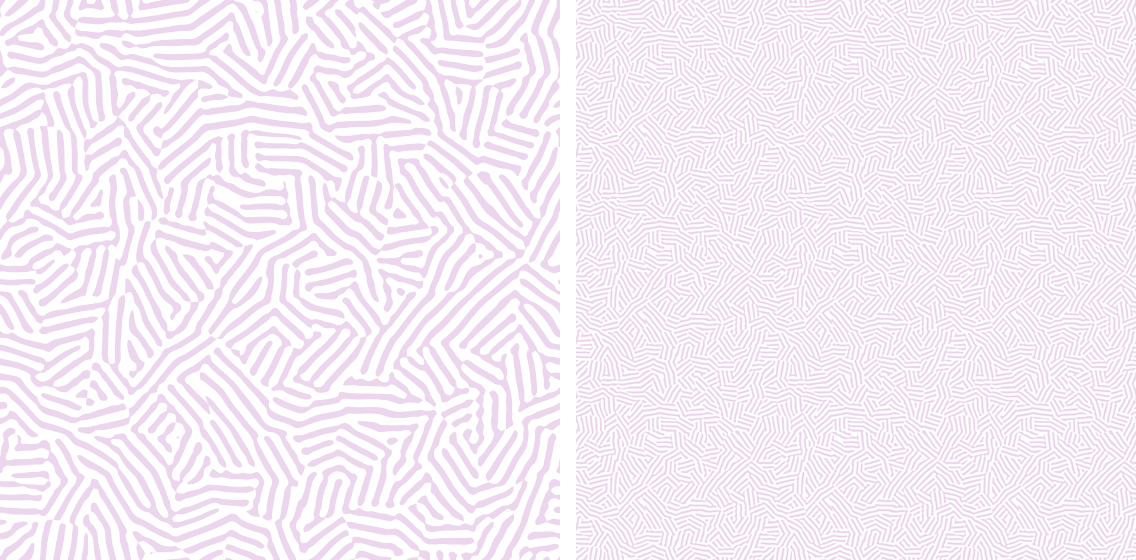
Left, the tile; right, the same tile 3 across and 3 down.
Write a Shadertoy shader that draws this pattern.

```glsl
// Seamless labyrinth of short rounded bars and bent stripes, lilac on white.
// Scattered seeds each spread a plane wave in a random direction; a ring-shaped
// band-pass (local support, wider inhibition) joins and rounds the strokes.

const float PI = 3.14159;
const float SEEDS = 13.0;       // seed cells along each side
const float STRIPES = 41.0;     // stripe periods along each side
const vec3 WHITE = vec3(1.0);
const vec3 LILAC = vec3(0.925, 0.84, 0.93);

// Three random values in 0..1 for a wrapped lattice cell
vec3 hash3(vec2 cell, float period, uint salt) {
    uvec3 v = uvec3(uvec2(mod(cell, period)), salt) * 1664525u + 1013904223u;
    for (int i = 0; i < 2; i++) {
        v.x += v.y * v.z;
        v.y += v.z * v.x;
        v.z += v.x * v.y;
        v ^= v >> 16u;
    }
    return vec3(v >> 8u) * exp2(-24.0);
}

float cornerSlope(vec2 cell, vec2 offset, float period, uint salt) {
    float angle = 2.0 * PI * hash3(cell, period, salt).x;
    return dot(vec2(cos(angle), sin(angle)), offset);
}

// Gradient noise that repeats after a whole number of cells
float gradientNoise(vec2 uv, float period, uint salt) {
    vec2 p = uv * period, cell = floor(p), f = p - cell;
    vec2 s = f * f * f * (f * (f * 6.0 - 15.0) + 10.0);
    vec2 e = vec2(1.0, 0.0);
    float low = mix(cornerSlope(cell, f, period, salt),
                    cornerSlope(cell + e.xy, f - e.xy, period, salt), s.x);
    float high = mix(cornerSlope(cell + e.yx, f - e.yx, period, salt),
                     cornerSlope(cell + e.xx, f - e.xx, period, salt), s.x);
    return mix(low, high, s.y);
}

// Patches of straight waves, softly blended between neighbouring seeds
float patchWaves(vec2 uv) {
    vec2 p = uv * SEEDS, base = floor(p);
    float sum = 0.0, total = 0.0;
    for (int y = -1; y <= 1; y++)
    for (int x = -1; x <= 1; x++) {
        vec2 cell = base + vec2(x, y);
        vec3 h = hash3(cell, SEEDS, 7u);
        vec2 d = p - cell - 0.1 - 0.8 * h.xy;
        float angle = PI * h.z;
        float phase = 2.0 * PI * fract(h.z * 61.0);
        float along = dot(d, vec2(cos(angle), sin(angle)));
        float weight = exp(-8.0 * dot(d, d));
        sum += weight * cos(2.0 * PI * STRIPES / SEEDS * along + phase);
        total += weight;
    }
    return clamp(2.2 * sum / total, -1.0, 1.0);
}

// Centre plus inner ring, minus outer ring: keeps only the stripe scale
float labyrinth(vec2 uv) {
    const int TAPS = 7;
    float inner = 0.0, outer = 0.0;
    for (int i = 0; i < TAPS; i++) {
        float angle = 2.0 * PI * float(i) / float(TAPS);
        vec2 direction = vec2(cos(angle), sin(angle)) / STRIPES;
        inner += patchWaves(uv + 0.25 * direction);
        outer += patchWaves(uv + 0.61 * direction);
    }
    return (patchWaves(uv) + (inner - 2.0 * outer) / float(TAPS)) / 2.27;
}

void mainImage(out vec4 fragColor, in vec2 fragCoord) {
    vec2 uv = fragCoord / iResolution.xy;

    // Gentle warp makes the strokes swell and sway
    vec2 sway = vec2(gradientNoise(uv, 15.0, 1u), gradientNoise(uv, 15.0, 2u));
    float value = labyrinth(uv + 0.006 * sway) - 0.27;

    // Edge smoothed over about one pixel
    float slope = max(length(vec2(dFdx(value), dFdy(value))), 1e-4);
    float ink = smoothstep(-0.7, 0.7, value / slope);
    fragColor = vec4(mix(WHITE, LILAC, ink), 1.0);
}
```
